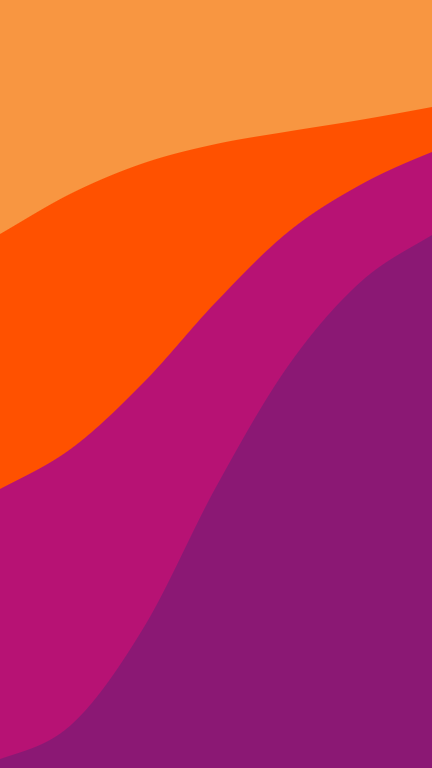
A WebGL 2 fragment shader for this background:

```glsl
#version 300 es
precision highp float;

// Four flat colour bands split by three rising, wave-like edges.
// Each edge is a smooth spline height over x; bands are painted
// from the top down, with every edge softened over about one pixel.

#define PEACH   vec3(0.973, 0.588, 0.255)
#define ORANGE  vec3(1.000, 0.318, 0.000)
#define MAGENTA vec3(0.718, 0.071, 0.455)
#define PURPLE  vec3(0.545, 0.094, 0.455)
#define SPANS 6
#define EDGE_WIDTH 1.0

uniform vec2 u_resolution;
out vec4 fragColor;

// Knot heights, evenly spaced in x, with one extra knot beyond each side
const float UPPER_EDGE[9] = float[9](
    0.641, 0.6953, 0.7487, 0.7878, 0.8125, 0.8288, 0.8438, 0.8607, 0.879);
const float MIDDLE_EDGE[9] = float[9](
    0.318, 0.3633, 0.4167, 0.5026, 0.6068, 0.6979, 0.7591, 0.8021, 0.835);
const float LOWER_EDGE[9] = float[9](
    -0.008, 0.0117, 0.0573, 0.1836, 0.3659, 0.5234, 0.6322, 0.6940, 0.746);

// Catmull-Rom spline through the knots, for x from 0 to 1
float splineHeight(float knots[9], float x) {
    float s = clamp(x, 0.0, 1.0) * float(SPANS);
    int i = min(int(s), SPANS - 1);
    float t = s - float(i);
    float a = knots[i], b = knots[i + 1], c = knots[i + 2], d = knots[i + 3];
    return b + 0.5 * t * (c - a + t * (2.0 * a - 5.0 * b + 4.0 * c - d
             + t * (3.0 * (b - c) + d - a)));
}

// Coverage of the area below an edge, smoothed across its slope
float below(float knots[9], vec2 uv) {
    float gap = splineHeight(knots, uv.x) - uv.y;
    float pixel = length(vec2(dFdx(gap), dFdy(gap)));
    return clamp(0.5 + gap / (EDGE_WIDTH * pixel), 0.0, 1.0);
}

void main() {
    vec2 uv = gl_FragCoord.xy / u_resolution;

    // Paint the bands from back to front
    vec3 color = PEACH;
    color = mix(color, ORANGE, below(UPPER_EDGE, uv));
    color = mix(color, MAGENTA, below(MIDDLE_EDGE, uv));
    color = mix(color, PURPLE, below(LOWER_EDGE, uv));
    fragColor = vec4(color, 1.0);
}
```
